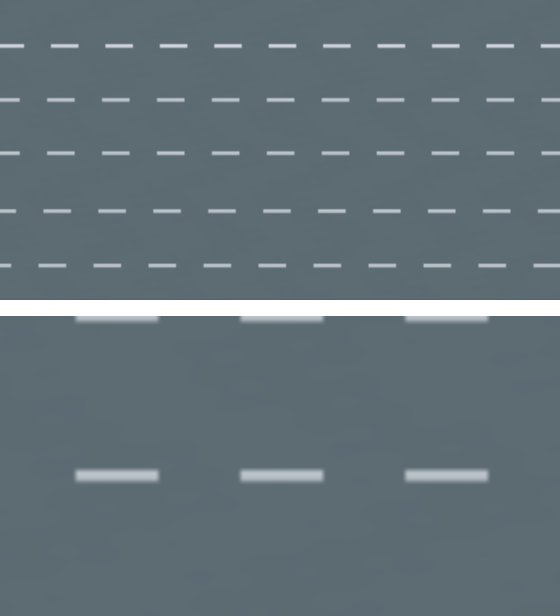
Top, the full canvas; bottom, a detail of the centre.
Reproduce this pattern procedurally as a WebGL 2 fragment shader.

```glsl
#version 300 es
precision highp float;
// Five rows of pale, soft-edged lane dashes on blue-grey asphalt.
// Each row repeats one box by fract(), with its own height, phase and period;
// a hash varies the paint per dash and layered sines mottle the ground.

uniform vec2 u_resolution;
out vec4 fragColor;

float hash(vec2 cell) {
    return fract(sin(dot(cell, vec2(127.1, 311.7))) * 4375.85);
}

// Faint uneven tone of the asphalt, about -1 to 1
float mottle(vec2 p) {
    float broad = sin(p.x * 31.0 + 2.0 * sin(p.y * 23.0));
    float fine = sin(p.x * 97.0 - p.y * 61.0) * sin(p.y * 113.0 + p.x * 41.0);
    return 0.5 * broad + 0.5 * fine;
}

// Soft box coverage; offset and halfSize are fractions of the canvas
float dashMask(vec2 offset, vec2 halfSize, vec2 softness) {
    vec2 edge = abs(offset) - halfSize;
    vec2 cover = 1.0 - smoothstep(-softness, softness, edge);
    return cover.x * cover.y;
}

void main() {
    vec2 uv = gl_FragCoord.xy / u_resolution;
    vec2 pixel = 1.0 / u_resolution;

    // Per row: centre height, centre of one dash, period
    vec3 rows[5] = vec3[5](
        vec3(0.8465, 0.1156, 0.0972),
        vec3(0.6665, 0.1087, 0.0981),
        vec3(0.4890, 0.1087, 0.0981),
        vec3(0.2960, 0.1022, 0.0981),
        vec3(0.1145, 0.0935, 0.0982));

    // Asphalt
    vec3 asphalt = vec3(0.363, 0.421, 0.450);
    vec3 color = asphalt + 0.003 * mottle(uv);

    // Painted dashes
    vec2 softness = max(vec2(0.0022, 0.0042), 0.7 * pixel);
    for (int i = 0; i < 5; i++) {
        vec3 row = rows[i];
        float along = (uv.x - row.y) / row.z + 0.5;
        vec2 offset = vec2((fract(along) - 0.5) * row.z, uv.y - row.x);
        float mask = dashMask(offset, vec2(0.0246, 0.0064), softness);

        // The top row is fresher; paint dims toward its lower edge
        vec3 paint = i == 0 ? vec3(0.82, 0.83, 0.88) : vec3(0.74, 0.77, 0.80);
        paint += 0.02 * (hash(vec2(floor(along), float(i))) - 0.5);
        paint *= 1.0 - 0.12 * smoothstep(0.002, -0.008, offset.y);
        color = mix(color, paint, mask);
    }

    // Thin dusky strip along the lower border
    float border = 1.0 - smoothstep(0.002, 0.002 + 1.5 * pixel.y, uv.y);
    color = mix(color, vec3(0.34, 0.37, 0.42), 0.6 * border);

    fragColor = vec4(color, 1.0);
}
```
